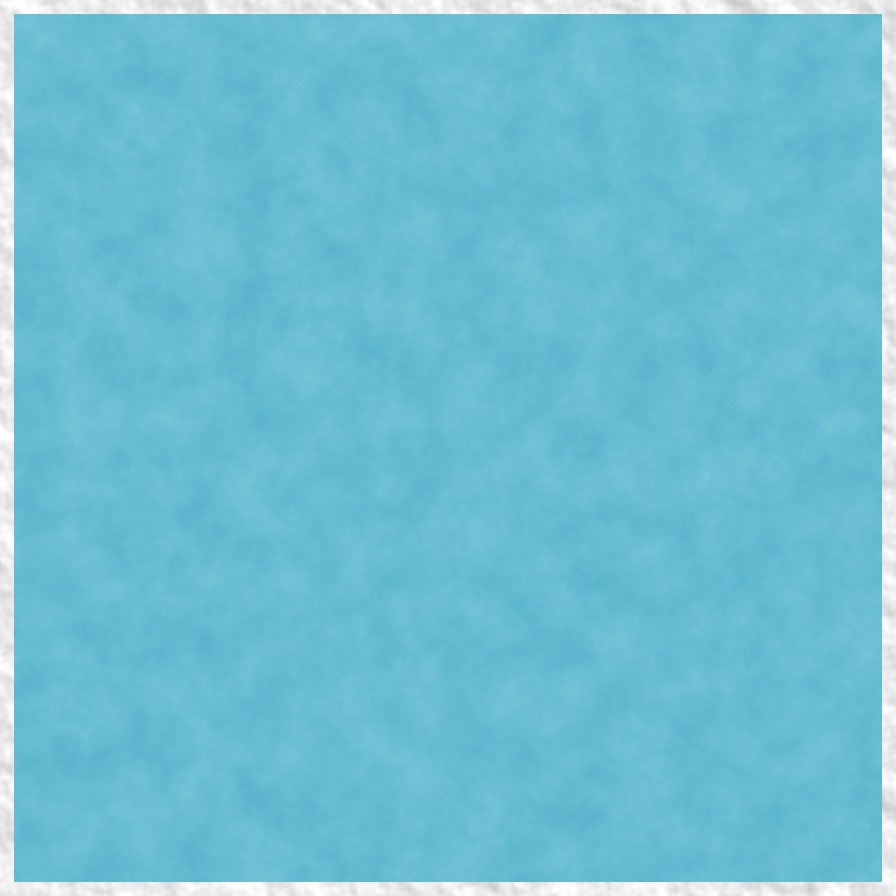
Give the GLSL for this texture, as a Shadertoy shader.

```glsl
// A mottled turquoise panel inside a thin border of rough white plaster.
// The panel tints fractal gradient noise between two blues; the border
// shades a similar noise as a height field lit along a diagonal.

const float BORDER_WIDTH = 1.0 / 64.0;
const vec3 DEEP_TURQUOISE = vec3(0.335, 0.695, 0.795);
const vec3 PALE_TURQUOISE = vec3(0.475, 0.780, 0.850);
const vec3 PLASTER_WHITE = vec3(0.925);

// Integer hash of a lattice cell, returned as a unit gradient
vec2 cellGradient(ivec2 cell) {
    uint h = uint(cell.x) * 1597334677u ^ uint(cell.y) * 3812015801u;
    h = (h ^ (h >> 15u)) * 2246822519u;
    h = (h ^ (h >> 13u)) * 3266489917u;
    h ^= h >> 16u;
    float angle = float(h & 65535u) / 65536.0 * 6.28319;
    return vec2(cos(angle), sin(angle));
}

float gradientNoise(vec2 p) {
    ivec2 cell = ivec2(floor(p));
    vec2 f = fract(p);
    vec2 blend = f * f * f * (f * (f * 6.0 - 15.0) + 10.0);
    float a = dot(cellGradient(cell), f);
    float b = dot(cellGradient(cell + ivec2(1, 0)), f - vec2(1, 0));
    float c = dot(cellGradient(cell + ivec2(0, 1)), f - vec2(0, 1));
    float d = dot(cellGradient(cell + ivec2(1, 1)), f - vec2(1, 1));
    return mix(mix(a, b, blend.x), mix(c, d, blend.x), blend.y);
}

// Weighted average of octaves, each rotated to hide the lattice
float fractalNoise(vec2 p, int octaves, float gain) {
    const mat2 turn = mat2(0.8, 0.6, -0.6, 0.8);
    float sum = 0.0, weight = 1.0, total = 0.0;
    for (int i = 0; i < octaves; i++) {
        sum += weight * gradientNoise(p);
        total += weight;
        weight *= gain;
        p = turn * p * 2.0 + vec2(17.3, 9.1);
    }
    return sum / total;
}

vec3 mottledPanel(vec2 uv, float frequency, float contrast) {
    float mottle = fractalNoise(uv * frequency, 5, 0.66);
    float tint = clamp(0.5 + contrast * mottle, 0.0, 1.0);
    return mix(DEEP_TURQUOISE, PALE_TURQUOISE, tint);
}

// Brightness follows the slope of the height field along the light
vec3 plaster(vec2 uv, float frequency, vec2 lightStep, float strength) {
    float here = fractalNoise(uv * frequency, 4, 0.5);
    float towardLight = fractalNoise((uv + lightStep) * frequency, 4, 0.5);
    return clamp(PLASTER_WHITE + strength * (here - towardLight), 0.0, 1.0);
}

// Coverage of a centred square, smoothed over about one pixel
float squareMask(vec2 uv, float halfSize, float softness) {
    vec2 offset = abs(uv - 0.5) - halfSize;
    float edge = max(offset.x, offset.y);
    return 1.0 - smoothstep(-softness, softness, edge);
}

void mainImage(out vec4 fragColor, in vec2 fragCoord) {
    vec2 uv = fragCoord / iResolution.xy;
    float softness = 0.5 / min(iResolution.x, iResolution.y);

    vec3 border = plaster(uv + 3.7, 22.0, vec2(0.005, 0.006), 0.42);
    vec3 panel = mottledPanel(uv, 16.0, 1.1);
    float inside = squareMask(uv, 0.5 - BORDER_WIDTH, softness);

    fragColor = vec4(mix(border, panel, inside), 1.0);
}
```
